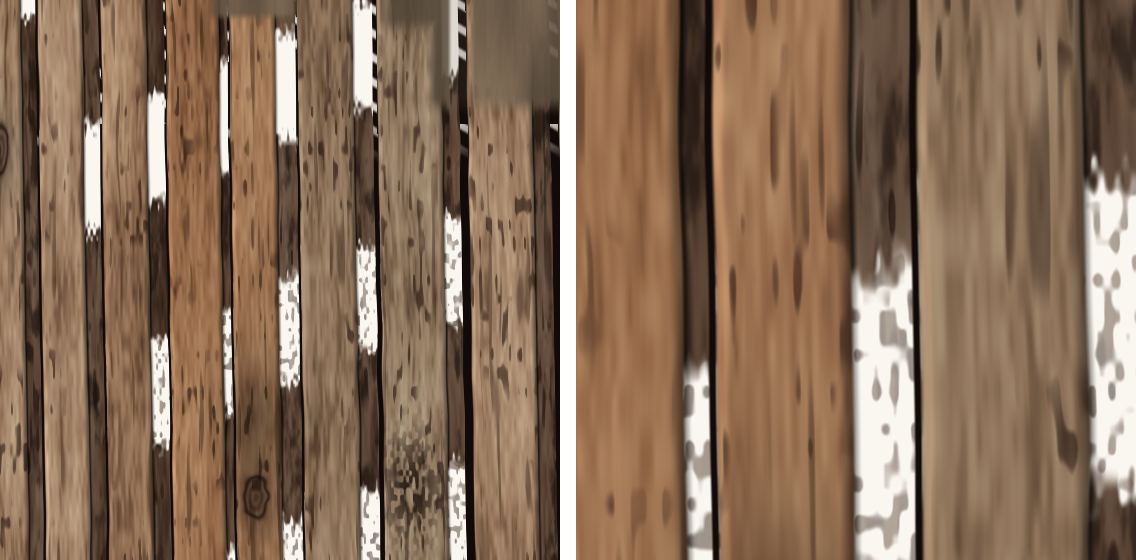
Left, the full canvas; right, a detail of the centre.
Give the GLSL for this texture, as a WebGL 1 fragment shader.

```glsl
precision highp float;
// Weathered wooden fence: upright planks with sunlit gaps, knots and a blurred rail at the top.
uniform vec2 u_resolution;

#define LEAN 0.016
#define SUN_PERIOD 0.436
#define SUN_LENGTH 0.190
#define SUN_STEP 0.055
#define FLECK_AMOUNT 0.62
#define WOOD_DARK vec3(0.27, 0.18, 0.12)
#define WOOD_MID vec3(0.60, 0.475, 0.37)
#define WOOD_LIGHT vec3(0.77, 0.67, 0.55)
#define SHADOW vec3(0.07, 0.04, 0.03)
#define SUNLIGHT vec3(0.98, 0.965, 0.94)

float hash(vec2 p) {
  p = fract(p * vec2(0.1031, 0.1137));
  p += dot(p, p.yx + 33.33);
  return fract((p.x + p.y) * p.x * 7.13 + p.y * 19.7);
}

float noise(vec2 p) {
  vec2 c = floor(p), f = fract(p);
  f *= f * (3.0 - 2.0 * f);
  return mix(mix(hash(c), hash(c + vec2(1, 0)), f.x),
             mix(hash(c + vec2(0, 1)), hash(c + vec2(1, 1)), f.x), f.y);
}

float fbm(vec2 p) {
  float sum = 0.0, weight = 0.53;
  for (int k = 0; k < 4; k++) {
    sum += weight * noise(p);
    p = p * 2.03 + 11.7;
    weight *= 0.5;
  }
  return sum;
}

// Planks grow wider towards the right; a narrow gap follows plank 2.
float plankLeft(float i) {
  return 0.079 + 0.0977 * i + 0.0047 * i * i + 0.009 * sin(i * 1.25 - 0.7);
}
float gapWidth(float i) { return 0.032 + 0.0025 * i - 0.019 * exp(-4.0 * (i - 2.0) * (i - 2.0)); }
float slitWidth(float i) { return 0.003 + 0.012 * smoothstep(3.0, 5.5, i); }

float band(float a, float b, float soft, float x) {
  return smoothstep(a - soft, a + soft, x) * (1.0 - smoothstep(b - soft, b + soft, x));
}

vec3 woodRamp(float t) {
  return mix(mix(WOOD_DARK, WOOD_MID, clamp(t * 2.0, 0.0, 1.0)),
             WOOD_LIGHT, clamp(t * 2.0 - 1.0, 0.0, 1.0));
}

// Grain, flecks and stains of one board; seed changes the board.
vec3 board(vec2 p, float seed) {
  vec2 q = p + vec2(seed * 3.7, seed * 5.3);
  q.x += 0.008 * (noise(q * vec2(9.0, 7.0)) - 0.5);
  float fine = noise(q * vec2(230.0, 34.0));
  float streak = fbm(q * vec2(75.0, 3.5));
  float blotch = fbm(q * vec2(9.0, 4.0));
  float t = 0.55 + 0.32 * (fine - 0.5) + 0.55 * (streak - 0.5) + 0.55 * (blotch - 0.5);
  t += 0.16 * (hash(vec2(seed + 7.0, 3.0)) - 0.5);
  vec3 col = woodRamp(t);
  float fleck = smoothstep(0.70, 0.88, noise(q * vec2(155.0, 30.0)));
  fleck *= smoothstep(0.36, 0.6, fbm(q * vec2(14.0, 6.0) + 4.0));
  float crack = smoothstep(0.76, 0.90, noise(q * vec2(120.0, 6.0) + 9.0));
  return mix(col, SHADOW * 2.2, FLECK_AMOUNT * max(fleck, 0.65 * crack));
}

// Darkens an oval knot with growth rings and a rough rim.
vec3 addKnot(vec3 col, vec2 p, vec2 centre, vec2 size) {
  vec2 d = (p - centre) / size;
  float r = length(d) + 0.25 * (noise(p * 70.0) - 0.5);
  float rings = 0.5 + 0.5 * sin(r * 17.0);
  float core = 1.0 - smoothstep(0.85, 1.25, r);
  float rim = band(0.82, 1.02, 0.1, r);
  col *= 1.0 - 0.35 * exp(-r * r * 0.25);
  return mix(col, SHADOW * 1.6, core * (0.2 + 0.25 * rings) + 0.4 * rim);
}

void main() {
  vec2 uv = gl_FragCoord.xy / u_resolution;
  vec2 screen = vec2(uv.x, 1.0 - uv.y);
  vec2 p = screen;
  p.x += LEAN * (0.5 - p.y) + 0.003 * (noise(vec2(p.x * 6.0, p.y * 12.0)) - 0.5);

  // Which plank this point belongs to
  float i = -1.0;
  for (int k = 0; k < 9; k++) i += step(plankLeft(float(k)), p.x);
  float left = plankLeft(i), next = plankLeft(i + 1.0);
  float right = next - gapWidth(i), slit = next - slitWidth(i);

  // Front plank: warm in the middle of the fence, pale left edge, dark right edge
  vec3 plank = board(p, i);
  float warmth = exp(-0.7 * (i - 2.4) * (i - 2.4));
  plank *= mix(vec3(1.0), vec3(0.95, 0.83, 0.72), warmth);
  plank *= mix(vec3(1.0), vec3(0.94, 0.98, 1.0), band(3.5, 5.5, 0.1, i));
  plank *= 1.0 + 0.16 * band(left + 0.002, left + 0.008, 0.002, p.x);
  plank *= 1.0 - 0.4 * smoothstep(right - 0.010, right, p.x);
  plank = addKnot(plank, p, vec2(0.452, 0.888), vec2(0.023, 0.040));
  plank = addKnot(plank, p, vec2(0.004, 0.268), vec2(0.016, 0.045));

  // Damp and sooty patches
  float soot = noise(p * vec2(180.0, 90.0));
  vec2 damp = (p - vec2(0.45, 0.74)) / vec2(0.06, 0.10);
  vec2 grime = (p - vec2(0.73, 0.87)) / vec2(0.05, 0.09);
  plank *= 1.0 - 0.38 * exp(-dot(damp, damp));
  plank = mix(plank, SHADOW, 0.8 * exp(-dot(grime, grime)) * smoothstep(0.35, 0.7, soot));

  // Rear board, with stepped patches of sun
  vec3 rear = board(p * vec2(1.0, 0.8), i + 20.0) * vec3(0.60, 0.57, 0.57);
  rear = mix(rear, SHADOW, 0.6 * smoothstep(0.5, 0.75, fbm(p * vec2(60.0, 14.0))));
  float ragged = p.y + 0.035 * (noise(p * vec2(210.0, 70.0)) - 0.5);
  float along = ragged - 0.224 + SUN_STEP * i;
  float turn = floor(along / SUN_PERIOD + 0.08);
  float lit = band(0.0, SUN_LENGTH, 0.012, along - turn * SUN_PERIOD);
  lit *= step(turn, i) * step(i, 5.5);
  lit *= 1.0 - 0.5 * step(0.5, turn) * smoothstep(0.55, 0.8, soot);
  rear = mix(rear, SUNLIGHT, lit);
  rear *= 1.0 - 0.75 * (1.0 - smoothstep(right, right + 0.005, p.x)) * (1.0 - 0.5 * lit);

  // Black slit with slanted glints near the top
  float glint = band(0.25, 0.6, 0.1, fract(p.y * 23.0 - p.x * 14.0 + i * 0.37));
  glint *= (1.0 - smoothstep(0.20, 0.30, p.y)) * step(0.4, hash(vec2(i, floor(p.y * 9.0))));
  vec3 col = mix(rear, mix(SHADOW, SUNLIGHT, 0.85 * glint), smoothstep(slit - 0.001, slit + 0.001, p.x));
  float onPlank = smoothstep(left, left + 0.003, p.x) * (1.0 - smoothstep(right - 0.0015, right + 0.0015, p.x));
  col = mix(mix(SHADOW, col, smoothstep(left, left + 0.002, p.x)), plank, onPlank);

  // Smooth, out-of-focus rail fragments along the top
  float blur = band(0.77, 1.1, 0.012, screen.x) * (1.0 - smoothstep(0.17, 0.21, screen.y));
  blur *= 1.0 - 0.8 * band(0.803, 0.845, 0.005, screen.x);
  blur = max(blur, band(0.38, 0.53, 0.02, screen.x) * (1.0 - smoothstep(0.02, 0.04, screen.y)));
  blur = max(blur, band(0.69, 0.80, 0.02, screen.x) * (1.0 - smoothstep(0.03, 0.07, screen.y)));
  vec3 haze = vec3(0.41, 0.35, 0.28) * (0.75 + 0.5 * noise(screen * vec2(22.0, 5.0)));
  gl_FragColor = vec4(mix(col, haze, 0.9 * blur), 1.0);
}
```
